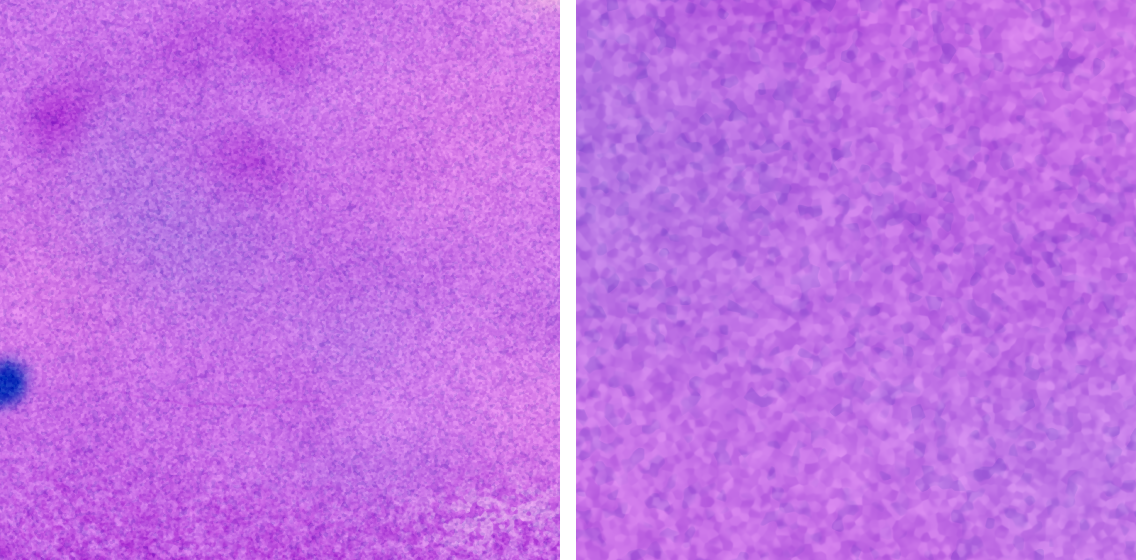
Left, the full canvas; right, a detail of the centre.
Reproduce this texture procedurally as a WebGL 1 fragment shader.

```glsl
precision highp float;

uniform vec2 u_resolution;

const vec3 ORCHID   = vec3(0.80, 0.46, 0.915);
const vec3 PINK     = vec3(0.87, 0.50, 0.91);
const vec3 MAGENTA  = vec3(0.68, 0.20, 0.83);
const vec3 VIOLET   = vec3(0.70, 0.36, 0.87);
const vec3 LAVENDER = vec3(0.68, 0.48, 0.89);
const vec3 PALE     = vec3(0.86, 0.62, 0.92);
const vec3 PEACH    = vec3(0.95, 0.74, 0.89);
const vec3 INK      = vec3(0.08, 0.20, 0.74);

// xy: point inside the cell, z: value of the cell
vec3 hash3(vec2 cell) {
  vec3 p = fract(cell.xyx * vec3(0.1031, 0.1030, 0.0973));
  p += dot(p, p.yxz + 33.33);
  return fract((p.xxy + p.yzz) * p.zyx);
}

// Cellular noise with softly blended cells, centred on zero
float softCells(vec2 p) {
  vec2 cell = floor(p);
  vec2 local = p - cell;
  float total = 0.0;
  float weights = 0.0;
  for (int y = -1; y <= 1; y++) {
    for (int x = -1; x <= 1; x++) {
      vec2 offset = vec2(float(x), float(y));
      vec3 h = hash3(cell + offset + 50.0);
      vec2 d = offset + h.xy - local;
      float w = exp(-6.0 * dot(d, d));
      total += w * h.z;
      weights += w;
    }
  }
  return total / weights - 0.5;
}

float cloud(vec2 p) {
  float sum = 0.0;
  float amp = 0.5;
  for (int i = 0; i < 4; i++) {
    sum += amp * softCells(p);
    p = mat2(1.6, 1.2, -1.2, 1.6) * p + 7.3;
    amp *= 0.55;
  }
  return sum;
}

vec2 sineWarp(vec2 p) {
  vec2 a = sin(p.yx * vec2(11.0, 9.0) + vec2(0.4, 2.1));
  vec2 b = sin(p.yx * vec2(23.0, 27.0) + a + p.xy * 8.0);
  return 0.014 * a + 0.008 * b;
}

// Soft stain, 1 at its centre
float stain(vec2 p, vec2 centre, vec2 radius) {
  vec2 q = (p - centre) / radius;
  return exp(-dot(q, q));
}

vec3 washes(vec2 p) {
  float pink = stain(p, vec2(0.08, 0.50), vec2(0.16, 0.18))
             + stain(p, vec2(0.98, 0.24), vec2(0.16, 0.18))
             + stain(p, vec2(0.86, 0.78), vec2(0.22, 0.24));
  float lavender = stain(p, vec2(0.34, 0.56), vec2(0.16, 0.13))
                 + 0.6 * stain(p, vec2(0.22, 0.70), vec2(0.12, 0.13))
                 + 0.6 * stain(p, vec2(0.63, 0.41), vec2(0.12, 0.08))
                 + 0.5 * stain(p, vec2(0.65, 0.17), vec2(0.14, 0.07));
  float violet = stain(p, vec2(0.66, 0.51), vec2(0.20, 0.11))
               + stain(p, vec2(1.02, 0.41), vec2(0.10, 0.07))
               + 0.6 * stain(p, vec2(0.38, 0.79), vec2(0.22, 0.20));
  float magenta = 0.75 * stain(p, vec2(0.10, 0.80), vec2(0.06, 0.06))
                + 0.65 * stain(p, vec2(0.48, 0.93), vec2(0.09, 0.06))
                + 0.50 * stain(p, vec2(0.46, 0.70), vec2(0.08, 0.05))
                + 0.30 * stain(p, vec2(0.30, 0.90), vec2(0.07, 0.10));
  vec3 col = mix(ORCHID, PINK, min(0.65 * pink, 1.0));
  col = mix(col, LAVENDER, min(0.65 * lavender, 1.0));
  col = mix(col, VIOLET, min(0.50 * violet, 1.0));
  return mix(col, MAGENTA, min(magenta, 1.0));
}

void main() {
  vec2 uv = gl_FragCoord.xy / u_resolution;
  float drift = cloud(uv * 5.0);
  vec2 p = uv + sineWarp(uv) + 0.05 * vec2(drift, cloud(uv * 5.0 + 19.0));

  vec3 col = washes(p) + drift * vec3(0.08, 0.13, 0.05);

  // Pooled pigment and dry pale flecks along the bottom
  float mottle = 0.6 * softCells(uv * vec2(64.0, 80.0)) + 0.6 * softCells(uv * 135.0);
  float pool = smoothstep(0.32, 0.0, p.y + 0.07 * p.x);
  float dry = stain(p, vec2(0.90, 0.07), vec2(0.15, 0.06));
  col = mix(col, MAGENTA, pool * clamp(0.40 - 1.2 * mottle, 0.0, 0.9));
  col = mix(col, PALE, dry * smoothstep(-0.15, 0.20, mottle) * 0.85);

  // Faint arched crease
  float arch = 0.275 + 0.5 * pow(abs(uv.x - 0.42), 2.0) + 0.012 * softCells(uv * 30.0);
  float span = smoothstep(0.15, 0.25, uv.x) * smoothstep(0.64, 0.52, uv.x);
  float crease = 1.0 - smoothstep(0.0005, 0.004, abs(uv.y - arch));
  col = mix(col, MAGENTA, 0.28 * crease * span);

  // Ink at the left edge and bare paper in the top right corner
  float ink = stain(p, vec2(-0.005, 0.32), vec2(0.045, 0.042));
  col = mix(col, INK, smoothstep(0.05, 0.95, ink));
  col = mix(col, PEACH, 0.9 * stain(p, vec2(1.01, 1.02), vec2(0.09, 0.05)));

  // Paper grain: fine tooth and scattered bluish flecks
  float tooth = softCells(uv * 230.0) + 0.5 * softCells(uv * 120.0 + 31.0);
  float fleck = smoothstep(0.10, 0.40, softCells(uv * 165.0 + 83.0));
  col += tooth * vec3(0.12, 0.15, 0.06);
  col -= fleck * vec3(0.08, 0.04, 0.03);

  gl_FragColor = vec4(clamp(col, 0.0, 1.0), 1.0);
}
```
